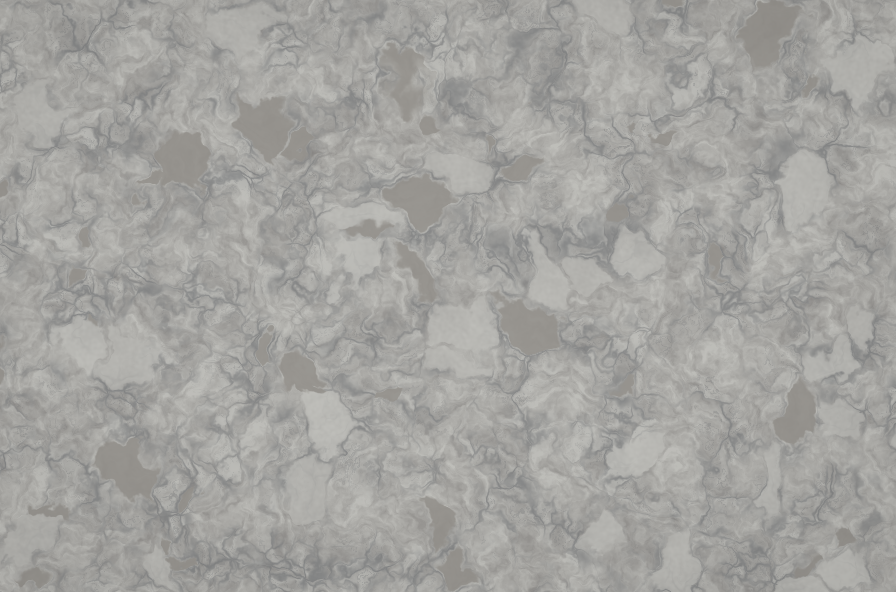
This texture is drawn by a Shadertoy shader. Its source:

```glsl
// Polished grey quartz slab: crumpled pebbles, thin blue-grey veins and flat warm patches.
// Two sizes of warped Voronoi cells give the pebbles; gradient noise adds
// brushed streaks, grit, filigree and the uneven strength of the veins.

const vec3 SHADE = vec3(0.570, 0.562, 0.550);
const vec3 PALE  = vec3(0.722, 0.720, 0.703);
const vec3 VEIN  = vec3(0.450, 0.458, 0.466);
const vec3 PATCH = vec3(0.565, 0.553, 0.533);

const float PEBBLE_SCALE = 12.0;   // cells per canvas height
const float RUBBLE_SCALE = 25.0;
const float SWIRL   = 0.13;        // broad bending of the pebbles
const float CRUMPLE = 0.040;       // ragged bending of their rims
const float VEIN_WIDTH = 0.0045;
const float HALO_WIDTH = 0.009;
const float BASE_TONE  = 0.69;
const float CLOUDS  = 0.40;
const float BRUSH   = 1.20;
const float GRIT    = 0.80;
const float VIGNETTE = 0.060;

vec2 hash22(vec2 p) {
    vec3 h = fract(p.xyx * vec3(0.1031, 0.1030, 0.0973));
    h += dot(h, h.yzx + 33.33);
    return fract((h.xx + h.yz) * h.zy);
}

float corner(vec2 cell, vec2 offset, vec2 f) {
    return dot(hash22(cell + offset) * 2.0 - 1.0, f - offset);
}

float gradientNoise(vec2 p) {
    vec2 i = floor(p), f = p - i;
    vec2 u = f * f * f * (f * (f * 6.0 - 15.0) + 10.0);
    float low  = mix(corner(i, vec2(0, 0), f), corner(i, vec2(1, 0), f), u.x);
    float high = mix(corner(i, vec2(0, 1), f), corner(i, vec2(1, 1), f), u.x);
    return mix(low, high, u.y);
}

float fbm(vec2 p) {
    float sum = 0.0, amplitude = 0.55;
    for (int i = 0; i < 4; i++) {
        sum += amplitude * gradientNoise(p);
        p = mat2(1.6, 1.2, -1.2, 1.6) * p + 7.3;
        amplitude *= 0.5;
    }
    return sum;
}

vec2 fbm2(vec2 p) {
    return vec2(fbm(p), fbm(p + 41.7));
}

// x: distance to the cell rim in canvas heights, yz: random pair of the cell
vec3 pebbleCell(vec2 p, float scale) {
    p *= scale;
    vec2 base = floor(p), id = vec2(0.0);
    float nearest = 9.0, second = 9.0;
    for (int y = -1; y <= 1; y++)
    for (int x = -1; x <= 1; x++) {
        vec2 cell = base + vec2(x, y);
        float d = length(cell + hash22(cell) - p);
        if (d < nearest) {
            second = nearest;
            nearest = d;
            id = cell;
        } else second = min(second, d);
    }
    return vec3(0.5 * (second - nearest) / scale, hash22(id + 91.0));
}

// Brushed noise whose direction belongs to the cell
float streaks(vec2 p, float turn) {
    float a = 6.2832 * turn;
    vec2 r = mat2(cos(a), sin(a), -sin(a), cos(a)) * p;
    return fbm(r * vec2(20.0, 62.0) + 30.0 * turn);
}

float veinLine(float edge) {
    return 0.65 * (1.0 - smoothstep(0.0, VEIN_WIDTH, edge)) + 0.35 * exp(-edge / HALO_WIDTH);
}

void mainImage(out vec4 fragColor, in vec2 fragCoord) {
    vec2 p = fragCoord / iResolution.y;
    vec2 uv = fragCoord / iResolution.xy;

    // Bent coordinates and the two pebble sizes
    vec2 crumple = fbm2(p * 26.0 + 3.0);
    vec2 q = p + SWIRL * fbm2(p * 6.0 + 11.0) + CRUMPLE * crumple;
    vec3 large = pebbleCell(q, PEBBLE_SCALE);
    vec3 small = pebbleCell(q + 5.0, RUBBLE_SCALE);
    float insideLarge = smoothstep(0.0, 0.005, large.x);
    float insideSmall = smoothstep(0.0, 0.004, small.x);
    float smoothStone = step(large.z, 0.13) * smoothstep(0.003, 0.008, large.x);
    float rubble = smoothstep(-0.22, 0.08, fbm(p * 4.5 + 60.0)) * (1.0 - smoothStone);
    float rough = 1.0 - 0.85 * smoothStone;

    // Stone tone: clouds, streaks, grit and pebble differences
    float tone = BASE_TONE + CLOUDS * fbm(p * 6.0 + 23.0);
    tone += BRUSH * streaks(q, large.y) * insideLarge * rough;
    tone += GRIT * fbm(p * 48.0 + 3.0 * crumple) * rough;
    tone += 0.20 * (large.y - 0.5) * insideLarge + 0.22 * smoothStone;
    tone += 0.45 * (small.y - 0.5) * insideSmall * rubble;
    tone += 0.16 * gradientNoise(p * 130.0);
    vec3 color = mix(SHADE, PALE, clamp(tone, -0.25, 1.10));

    // Flat warm patches
    float patchLarge = step(0.965, large.z) * smoothstep(0.004, 0.009, large.x);
    float patchSmall = step(0.975, small.z) * smoothstep(0.002, 0.006, small.x);
    float flatPatch = max(patchLarge, patchSmall * (1.0 - smoothStone));
    color = mix(color, PATCH, 0.85 * flatPatch);

    // Veins of varying strength, with fine filigree between them
    float strength = smoothstep(-0.18, 0.20, fbm(p * 11.0 + 77.0));
    float filigree = 1.0 - smoothstep(0.0, 0.045, abs(fbm(q * 22.0 + 1.5 * crumple)));
    float vein = 0.85 * strength * veinLine(large.x);
    vein = max(vein, 0.80 * strength * (0.2 + 0.8 * rubble) * veinLine(small.x));
    vein = max(vein, 0.42 * strength * filigree * rough);
    color = mix(color, VEIN, 0.80 * vein * (1.0 - flatPatch));

    // Soft fall-off of the light towards the rim
    vec2 away = uv - vec2(0.48, 0.52);
    color *= 1.0 + 0.012 - VIGNETTE * smoothstep(0.05, 0.5, dot(away, away));
    fragColor = vec4(color, 1.0);
}
```
